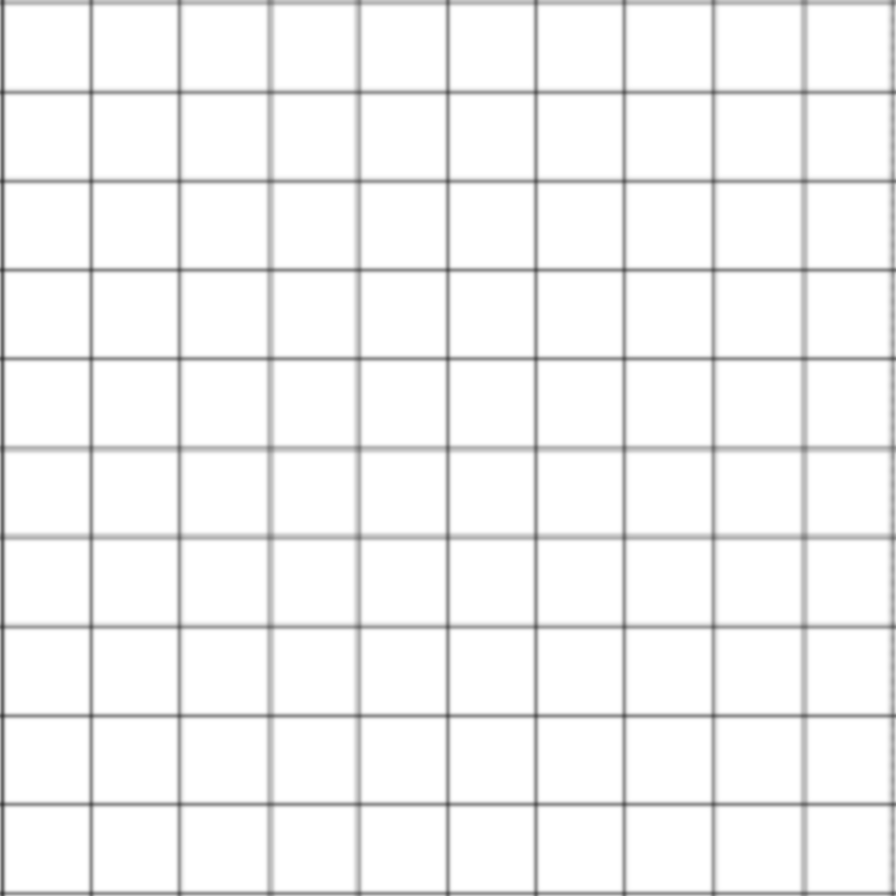
Write a Shadertoy shader that draws this pattern.

```glsl
// Offset of each rule from even spacing, in thousandths of the canvas
const float COLUMN_DRIFT[11] = float[11](0.0, -0.4, -1.4, -0.9, 0.9, 0.1, -1.0, -1.9, -1.9, -1.7, 0.0);
const float ROW_DRIFT[11] = float[11](0.0, 0.1, -0.6, -0.9, -1.2, 0.8, 0.4, 0.0, -0.4, -0.6, -0.6);

// Share of ink bled sideways; the sign gives the side
const float COLUMN_BLEED[11] = float[11](0.0, 0.0, 0.1, 0.42, -0.32, 0.0, 0.0, 0.05, 0.16, 0.5, -0.22);
const float ROW_BLEED[11] = float[11](0.0, 0.0, 0.0, 0.16, 0.36, -0.38, 0.0, 0.0, 0.08, 0.08, 0.4);

float softStroke(float offset) {
    float spread = max(0.002, 0.6 / iResolution.y);
    float d = offset / spread;
    return 0.00084 / spread * exp(-0.5 * d * d);
}

// Sharp stroke with part of its ink moved into a neighbouring stroke
float bledRule(float offset, float bleed) {
    return mix(softStroke(offset), softStroke(offset - 0.0039 * sign(bleed)), abs(bleed));
}

void mainImage(out vec4 fragColor, in vec2 fragCoord) {
    vec2 uv = fragCoord / iResolution.xy;
    float paper = 1.0;

    // Ten cells each way, bounded by eleven rules
    for (int i = 0; i < 11; i++) {
        vec2 drift = vec2(COLUMN_DRIFT[i], ROW_DRIFT[i]) * 0.001;
        vec2 offset = uv - (0.0028 + 0.0994 * float(i)) - drift;
        float column = bledRule(offset.x, COLUMN_BLEED[i]);
        float row = bledRule(offset.y, ROW_BLEED[i]);

        // Heavier left border, faint speckle along the right border
        if (i == 0) column *= 1.4;
        if (i == 10) column *= 1.0 + 0.08 * sin(uv.y * 400.0);

        paper *= (1.0 - column) * (1.0 - row);
    }

    fragColor = vec4(vec3(paper), 1.0);
}
```
